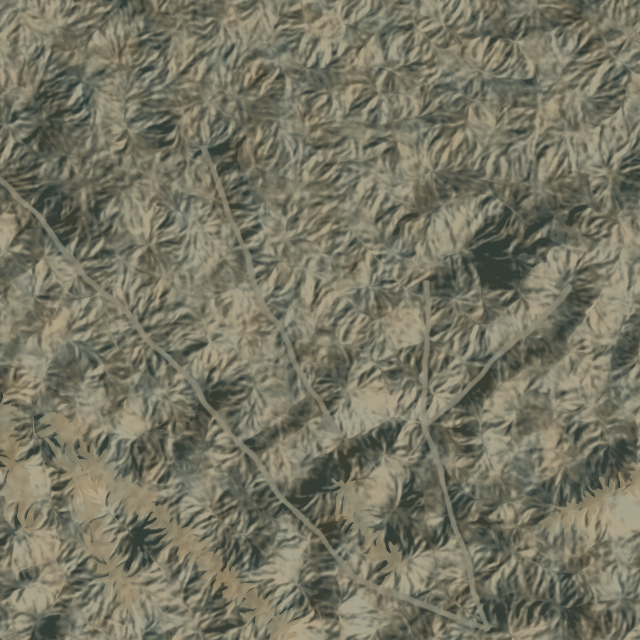
This texture is drawn by a three.js fragment shader. Its source:

```glsl
// Aerial view of dry, gullied hills with pale stream beds and flat tan ridge tops.
varying vec2 vUv;

const vec3 DEEP_SHADE = vec3(0.22, 0.24, 0.20);
const vec3 SHADE      = vec3(0.33, 0.335, 0.29);
const vec3 DIM_SLOPE  = vec3(0.39, 0.382, 0.315);
const vec3 MID_SLOPE  = vec3(0.452, 0.448, 0.38);
const vec3 LIT_SLOPE  = vec3(0.545, 0.528, 0.448);
const vec3 BRIGHT     = vec3(0.67, 0.64, 0.54);
const vec3 FLAT_TAN   = vec3(0.575, 0.535, 0.43);
const vec3 STREAM_BED = vec3(0.56, 0.54, 0.46);
const vec2 LIGHT_DIR  = vec2(0.76, -0.65);
const float LIGHT_GAIN   = 2.5;
const float LIGHT_BIAS   = 0.0;
const float HILL_SCALE   = 7.5;
const float GULLY_SCALE  = 32.0;
const float ROUGH_SCALE  = 34.0;
const float STREAM_WIDTH = 0.005;
const float RIDGE_WIDTH  = 0.016;

vec2 hash2(vec2 p) {
  vec3 q = fract(p.xyx * vec3(0.1031, 0.1030, 0.0973));
  q += dot(q, q.yzx + 33.33);
  return fract((q.xx + q.yz) * q.zy);
}

float corner(vec2 cell, vec2 offset) {
  return dot(hash2(cell) * 2.0 - 1.0, offset);
}

// Gradient noise, about -0.7 to 0.7
float noise(vec2 p) {
  vec2 i = floor(p), f = fract(p), u = f * f * f * (f * (f * 6.0 - 15.0) + 10.0);
  vec2 e = vec2(1.0, 0.0);
  return mix(mix(corner(i, f), corner(i + e, f - e), u.x),
             mix(corner(i + e.yx, f - e.yx), corner(i + e.xx, f - e.xx), u.x), u.y);
}

vec2 noise2(vec2 p) { return vec2(noise(p), noise(p + 40.0)); }

float segment(vec2 p, vec2 a, vec2 b) {
  vec2 d = b - a;
  return length(p - a - d * clamp(dot(p - a, d) / dot(d, d), 0.0, 1.0));
}

vec2 meander(vec2 p) {
  return p + 0.012 * noise2(p * 11.0) + 0.005 * noise2(p * 31.0);
}

// Distance to the main streams
float streams(vec2 p) {
  vec2 mouth = vec2(0.76, 0.02), fork = vec2(0.665, 0.33);
  vec2 bend = vec2(0.30, 0.40), low = vec2(0.55, 0.10), mid = vec2(0.41, 0.53);
  float d = min(segment(p, vec2(-0.02, 0.74), bend), segment(p, bend, low));
  d = min(d, min(segment(p, low, mouth), segment(p, fork, mouth)));
  d = min(d, min(segment(p, vec2(0.665, 0.56), fork), segment(p, vec2(0.89, 0.55), fork)));
  return min(d, min(segment(p, vec2(0.32, 0.77), mid), segment(p, mid, vec2(0.53, 0.32))));
}

// Distance to the flat ridge tops
float ridges(vec2 p) {
  float d = min(segment(p, vec2(0.0, 0.36), vec2(0.04, 0.18)),
                segment(p, vec2(0.09, 0.33), vec2(0.19, 0.07)));
  d = min(d, segment(p, vec2(0.13, 0.29), vec2(0.44, 0.02)));
  d = min(d, segment(p, vec2(0.54, 0.23), vec2(0.61, 0.12)));
  return min(d, segment(p, vec2(0.87, 0.19), vec2(1.0, 0.25)));
}

float hills(vec2 p) {
  vec2 q = meander(p);
  float broad = noise(q * HILL_SCALE), small = noise(q * HILL_SCALE * 1.9 + 17.0);
  float h = (0.35 * small - sqrt(broad * broad + 0.01)) / HILL_SCALE;
  return h + 0.5 * min(streams(q), 0.04) - 0.9 * min(ridges(q), 0.065);
}

// Small broken crests between the gullies
float crests(vec2 p) {
  p += 0.012 * noise2(p * 24.0 + 3.0);
  return -abs(noise(p * ROUGH_SCALE)) - 0.55 * abs(noise(p * ROUGH_SCALE * 2.1 + 8.0));
}

// Blended waves across dir: height in x, slope in yz
vec3 gullies(vec2 p, vec2 dir) {
  vec2 cell = floor(p), f = fract(p);
  vec3 sum = vec3(0.0);
  float total = 0.0;
  for (int j = -2; j <= 2; j++) {
    for (int i = -2; i <= 2; i++) {
      vec2 o = vec2(float(i), float(j));
      vec2 d = f - o - hash2(cell + o);
      float w = exp(-2.6 * dot(d, d)), phase = 6.2832 * dot(d, dir);
      sum += w * vec3(cos(phase), -sin(phase) * dir);
      total += w;
    }
  }
  return sum / total;
}

float ramp(float a, float b, float t) { return clamp((t - a) / (b - a), 0.0, 1.0); }

vec3 slopeColor(float t) {
  vec3 c = mix(DEEP_SHADE, SHADE, ramp(0.035, 0.14, t));
  c = mix(c, DIM_SLOPE, ramp(0.14, 0.29, t));
  c = mix(c, MID_SLOPE, ramp(0.29, 0.495, t));
  c = mix(c, LIT_SLOPE, ramp(0.495, 0.735, t));
  return mix(c, BRIGHT, ramp(0.735, 0.96, t));
}

void main() {
  vec2 p = vUv, q = meander(p), e = vec2(0.007, 0.0);
  float upland = smoothstep(0.3, 0.75, p.y + 0.3 * noise(p * 3.0));
  float stream = streams(q);

  // Hill slope, then gullies branching downhill
  vec2 hillSlope = vec2(hills(p + e) - hills(p - e), hills(p + e.yx) - hills(p - e.yx)) / (2.0 * e.x);
  vec2 flow = hillSlope + upland * vec2(0.3, 0.36) + 0.35 * noise2(p * 38.0 + 11.0);
  vec2 slope = hillSlope * mix(0.75, 0.45, upland), bent = p + 0.008 * noise2(p * 27.0 + 90.0);
  float carved = 0.0, scale = GULLY_SCALE, strength = 0.75;
  for (int k = 0; k < 3; k++) {
    vec3 g = gullies(bent * scale + 19.0 * float(k), vec2(flow.y, -flow.x) / (length(flow) + 0.2));
    carved += g.x * strength;
    flow += 0.4 * strength * g.yz;
    slope += strength * g.yz;
    scale *= 1.75;
    strength = k == 0 ? 1.0 : 0.85;
  }

  // Sunlight, broad dark patches and fine grain
  float light = LIGHT_BIAS - dot(slope, LIGHT_DIR) * mix(1.1, 0.95, upland);
  light += 1.3 * (crests(p - 0.004 * LIGHT_DIR) - crests(p + 0.004 * LIGHT_DIR));
  light += 0.6 * noise(p * 4.5 + 9.0) + 0.5 * noise(p * 12.0 + 33.0) + 0.15 * carved;
  light -= 0.8 * smoothstep(0.14, 0.4, noise(q * 7.0 + 61.0)) - 0.06;
  light += 0.3 * noise(p * 140.0) - 0.3 * smoothstep(0.016, 0.006, stream);
  float tone = 1.0 / (1.0 + exp(-LIGHT_GAIN * light));
  vec3 color = slopeColor(tone);

  // Feathered ridge tops and thin stream beds
  float edge = ridges(q) - RIDGE_WIDTH - 0.012 * carved - 0.012 * noise(p * 16.0);
  vec3 flatTop = FLAT_TAN + 0.08 * noise(p * 70.0) + 0.06 * (tone - 0.5);
  color = mix(color, flatTop, 0.92 * smoothstep(0.004, -0.004, edge));
  float bed = 1.0 - smoothstep(0.4, 1.3, stream / STREAM_WIDTH);
  color = mix(color, STREAM_BED + 0.1 * noise(p * 60.0), 0.85 * bed);

  // Warm soil and cool shade
  color += vec3(0.05, 0.0, -0.035) * noise(p * 19.0 + 5.0);
  color += vec3(-0.012, 0.0, 0.004) * (1.0 - tone) * (1.0 - tone);
  gl_FragColor = vec4(color, 1.0);
}
```
